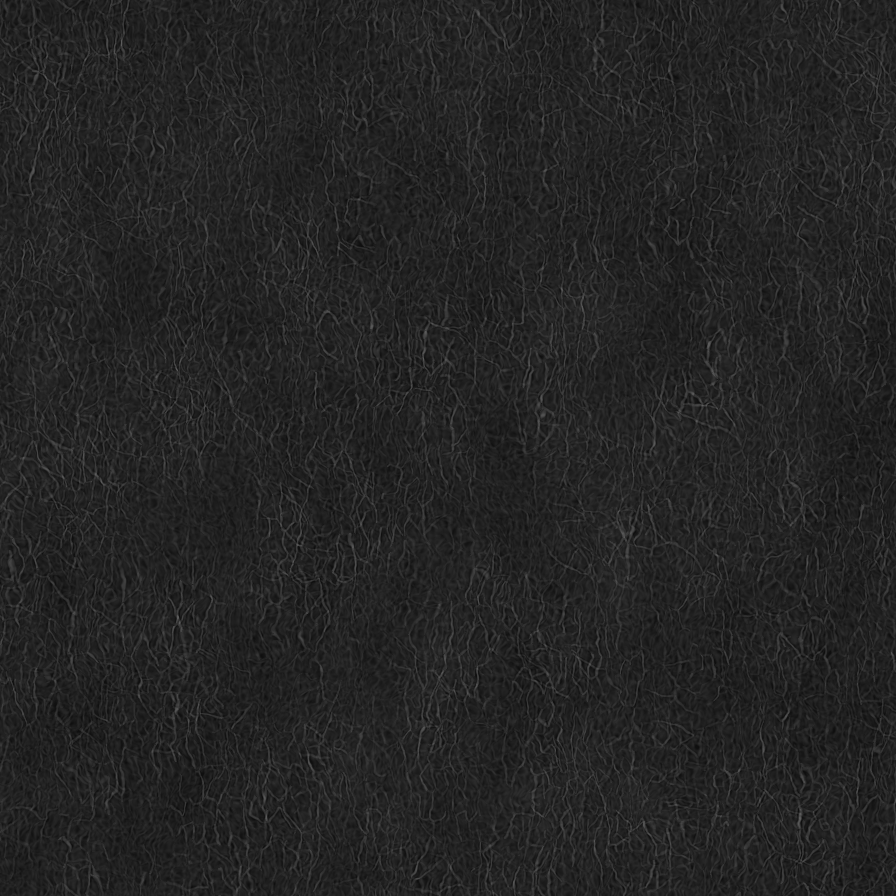
Reproduce this texture procedurally as a three.js fragment shader.

```glsl
varying vec2 vUv;

vec2 hash2(vec2 p) {
  vec3 q = fract(p.xyx * vec3(0.1031, 0.1030, 0.0973));
  q += dot(q, q.yzx + 33.33);
  return fract((q.xx + q.yz) * q.zy);
}

float gradientDot(vec2 cell, vec2 offset) {
  float angle = 6.2832 * hash2(cell + 57.0).x;
  return dot(vec2(cos(angle), sin(angle)), offset);
}

float gradientNoise(vec2 p) {
  vec2 i = floor(p), f = fract(p);
  vec2 u = f * f * f * (f * (f * 6.0 - 15.0) + 10.0);
  float low = mix(gradientDot(i, f), gradientDot(i + vec2(1, 0), f - vec2(1, 0)), u.x);
  float high = mix(gradientDot(i + vec2(0, 1), f - vec2(0, 1)), gradientDot(i + 1.0, f - 1.0), u.x);
  return mix(low, high, u.y);
}

float fbm(vec2 p) {
  float sum = 0.0, amplitude = 1.0;
  for (int i = 0; i < 3; i++) {
    sum += amplitude * gradientNoise(p);
    p = p * 2.03 + 17.3;
    amplitude *= 0.5;
  }
  return sum;
}

// Cell border: x = distance in canvas units, y = strength of this border
vec2 cellBorder(vec2 p, vec2 scale) {
  p *= scale;
  vec2 home = floor(p), nearestCell = home, nearest = vec2(8.0);
  for (int y = -1; y <= 1; y++) {
    for (int x = -1; x <= 1; x++) {
      vec2 cell = home + vec2(x, y);
      vec2 r = cell + 0.06 + 0.88 * hash2(cell) - p;
      if (dot(r, r) < dot(nearest, nearest)) {
        nearest = r;
        nearestCell = cell;
      }
    }
  }
  vec2 border = vec2(1.0, 0.0);
  for (int y = -2; y <= 2; y++) {
    for (int x = -2; x <= 2; x++) {
      vec2 cell = nearestCell + vec2(x, y);
      vec2 r = cell + 0.06 + 0.88 * hash2(cell) - p;
      vec2 across = r - nearest;
      if (dot(across, across) > 0.0001) {
        vec2 slope = across * scale;
        float d = dot(0.5 * (r + nearest), across) / length(slope);
        if (d < border.x) {
          float upright = abs(slope.x) / length(slope);
          float chance = hash2(cell + nearestCell + 211.0).x;
          border = vec2(d, mix(0.4, 1.0, upright) * smoothstep(0.05, 0.9, chance));
        }
      }
    }
  }
  return border;
}

// Thin bright ridge inside a soft dark groove
float crease(vec2 p, vec2 scale) {
  vec2 border = cellBorder(p, scale);
  float ridge = 1.0 - smoothstep(0.0003, 0.0020, border.x);
  float groove = 1.0 - smoothstep(0.0010, 0.0045, border.x);
  return border.y * (ridge - 0.28 * groove);
}

void main() {
  vec2 uv = vUv;

  // Wandering hide coordinates
  vec2 hide = uv;
  hide += 0.013 * vec2(fbm(uv * 9.0), fbm(uv * 9.0 + 41.0));
  hide += 0.0035 * vec2(gradientNoise(uv * 62.0), gradientNoise(uv * 62.0 + 23.0));
  hide += 0.0016 * vec2(gradientNoise(uv * 140.0), gradientNoise(uv * 140.0 + 13.0));

  // Worn patches where creases gather
  float worn = smoothstep(-0.5, 0.45, fbm(uv * vec2(10.0, 6.0) + 3.0));
  float streaked = smoothstep(-0.45, 0.45, fbm(uv * vec2(17.0, 6.0) + 71.0));
  float diagonal = smoothstep(-0.15, 0.45, fbm(uv * 7.0 + 120.0));

  // Broad tone and fine pebbled grain
  float tone = 0.127 + 0.018 * fbm(uv * vec2(5.0, 3.0) + 9.0);
  tone += 0.018 * fbm(uv * vec2(24.0, 13.0) + 5.0);
  tone += 0.010 * (worn - 0.5);
  tone += 0.042 * gradientNoise(hide * vec2(170.0, 115.0));
  tone += 0.040 * gradientNoise(hide * vec2(290.0, 240.0) + 31.0);
  vec2 pebble = cellBorder(hide + 4.0, vec2(150.0, 105.0));
  tone += 0.040 * (0.4 + 0.6 * pebble.y) * (0.5 - smoothstep(0.0, 0.0026, pebble.x));

  // Creases from long to short, then slanted ones
  tone += 0.155 * (0.25 + 0.75 * worn) * crease(hide, vec2(48.0, 22.0));
  tone += 0.145 * (0.15 + 0.85 * streaked) * crease(hide + 1.7, vec2(76.0, 37.0));
  tone += 0.100 * (0.3 + 0.7 * worn) * crease(hide + 2.9, vec2(115.0, 72.0));
  vec2 slanted = mat2(0.62, -0.78, 0.78, 0.62) * hide + 5.0;
  tone += 0.115 * diagonal * crease(slanted, vec2(44.0, 24.0));

  gl_FragColor = vec4(vec3(clamp(tone, 0.06, 0.36)), 1.0);
}
```
